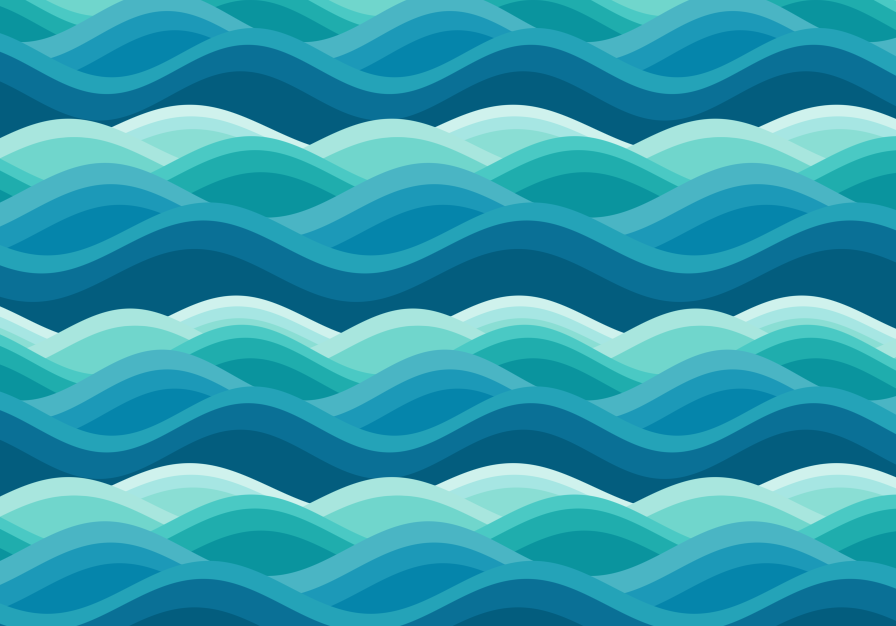
A Shadertoy shader for this pattern:

```glsl
// Stacked rows of overlapping, banded sea waves in flat teal and blue
#define TILE_HEIGHT 0.5725   // height of one pair of rows, in canvas heights
#define WIDE_LENGTH 0.5167   // wavelength of the wide row
#define NARROW_LENGTH 0.4517 // wavelength of the narrow row
#define WIDE_ORIGIN vec2(0.303, 0.1673)
#define NARROW_ORIGIN vec2(0.3773, -0.1004)
#define NARROW_SCALE 0.93    // vertical scale of the narrow row
#define ROW_COUNT 4
#define TAU 6.2831853

// Fills everything below one sine curve; q.x counts wavelengths, q.y points down
void fillBelow(inout vec3 col, vec2 q, float wavelength, float crestX, float crestY,
               float amplitude, float pixel, vec3 color) {
    float phase = TAU * (q.x - crestX);
    float curve = crestY + amplitude * (1.0 - cos(phase));
    float slope = amplitude * TAU / wavelength * sin(phase);
    float dist = (q.y - curve) / sqrt(1.0 + slope * slope);
    col = mix(col, color, smoothstep(-0.7 * pixel, 0.7 * pixel, dist));
}

// One swell: rim, middle band and body, each following a lower, shifted curve
// crest = position, depths = band offsets, lean = sideways drift of the bands
void swell(inout vec3 col, vec2 q, float wavelength, vec2 crest, float amplitude,
           vec2 depths, float lean, float pixel, vec3 rim, vec3 middle, vec3 body) {
    fillBelow(col, q, wavelength, crest.x, crest.y, amplitude, pixel, rim);
    fillBelow(col, q, wavelength, crest.x + 0.4 * lean, crest.y + depths.x,
              amplitude, pixel, middle);
    fillBelow(col, q, wavelength, crest.x + lean, crest.y + depths.y,
              amplitude, pixel, body);
}

// Five swells, painted from the pale back to the dark front
void waveRow(inout vec3 col, vec2 q, float wavelength, float greenShift, float pixel) {
    // Foam
    swell(col, q, wavelength, vec2(0.0), 0.038, vec2(0.0186, 0.039), 0.01, pixel,
          vec3(0.81, 0.95, 0.93), vec3(0.65, 0.90, 0.89), vec3(0.54, 0.87, 0.83));
    // Mint
    vec3 mint = vec3(0.44, 0.84, 0.80);
    swell(col, q, wavelength, vec2(-0.375, 0.0223), 0.0409, vec2(0.0297), 0.025, pixel,
          vec3(0.66, 0.90, 0.87), mint, mint);
    // Green
    swell(col, q, wavelength, vec2(greenShift, 0.0502), 0.0428, vec2(0.0223, 0.0576),
          0.03, pixel,
          vec3(0.29, 0.79, 0.77), vec3(0.12, 0.68, 0.68), vec3(0.04, 0.58, 0.62));
    // Blue
    swell(col, q, wavelength, vec2(-0.262, 0.0929), 0.0437, vec2(0.034, 0.067),
          0.045, pixel,
          vec3(0.29, 0.71, 0.77), vec3(0.11, 0.60, 0.72), vec3(0.02, 0.52, 0.67));
    // Deep water
    swell(col, q, wavelength, vec2(0.06, 0.1561), 0.0423, vec2(0.0288, 0.0743),
          -0.045, pixel,
          vec3(0.14, 0.64, 0.72), vec3(0.04, 0.44, 0.59), vec3(0.01, 0.365, 0.495));
}

void mainImage(out vec4 fragColor, in vec2 fragCoord) {
    vec2 p = vec2(fragCoord.x, iResolution.y - fragCoord.y) / iResolution.y;
    float pixel = 1.0 / iResolution.y;
    vec3 col = vec3(0.01, 0.365, 0.495);

    // Narrow and wide rows alternate; each lower row covers the one above
    for (int i = 0; i < ROW_COUNT; i++) {
        bool wide = (i % 2) == 1;
        float wavelength = wide ? WIDE_LENGTH : NARROW_LENGTH;
        float stretch = wide ? 1.0 : NARROW_SCALE;
        float greenShift = wide ? 0.19 : 0.02;
        vec2 origin = wide ? WIDE_ORIGIN : NARROW_ORIGIN;
        origin.y += TILE_HEIGHT * float(i / 2);
        vec2 q = (p - origin) / vec2(wavelength, stretch);
        waveRow(col, q, wavelength / stretch, greenShift, pixel / stretch);
    }
    fragColor = vec4(col, 1.0);
}
```
